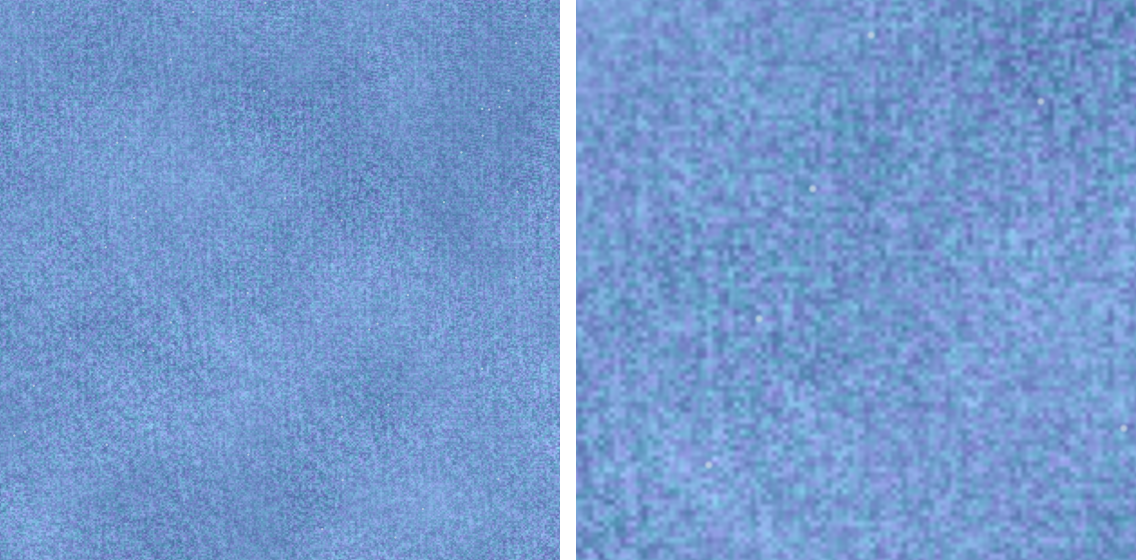
Left: the whole. Right: its middle third, enlarged.
Reproduce this texture procedurally as a WebGL 2 fragment shader.

```glsl
#version 300 es
precision highp float;

#define BASE_COLOR vec3(0.444, 0.589, 0.798)
#define TONE_TINT vec3(0.95, 0.98, 1.0)
#define VIOLET_SHIFT vec3(0.040, -0.046, 0.012)
#define CLOUD_SCALE 5.0
#define CLOUD_CONTRAST 0.085
#define GRAIN_SCALE 310.0
#define GRAIN_CONTRAST 0.085
#define THREAD_CONTRAST 0.045
#define SPECK_CELLS 60.0
#define SPECK_CHANCE 0.006

uniform vec2 u_resolution;
out vec4 fragColor;

float hash(vec2 p) {
    return fract(sin(dot(p, vec2(127.1, 311.7))) * 43758.5453);
}

// Smooth value noise in the range -1 to 1
float noise(vec2 p) {
    vec2 cell = floor(p);
    vec2 f = fract(p);
    f = f * f * (3.0 - 2.0 * f);
    float low = mix(hash(cell), hash(cell + vec2(1.0, 0.0)), f.x);
    float high = mix(hash(cell + vec2(0.0, 1.0)), hash(cell + vec2(1.0)), f.x);
    return mix(low, high, f.y) * 2.0 - 1.0;
}

// Layered noise, each octave rotated to hide the lattice
float clouds(vec2 p) {
    const mat2 turn = mat2(0.8, 0.6, -0.6, 0.8);
    float sum = 0.0;
    float weight = 0.5;
    for (int i = 0; i < 4; i++) {
        sum += weight * noise(p);
        p = turn * p * 2.03 + 17.3;
        weight *= 0.5;
    }
    return sum;
}

// Sparse pale dots, one candidate per cell
float specks(vec2 uv) {
    vec2 p = uv * SPECK_CELLS;
    vec2 cell = floor(p);
    vec2 center = 0.25 + 0.5 * vec2(hash(cell + 3.7), hash(cell + 9.2));
    float present = step(hash(cell + 21.4), SPECK_CHANCE);
    return present * (1.0 - smoothstep(0.04, 0.19, length(fract(p) - center)));
}

void main() {
    vec2 uv = gl_FragCoord.xy / u_resolution;

    // Broad soft mottling
    float tone = CLOUD_CONTRAST * clouds(uv * CLOUD_SCALE + 4.6);

    // Fine grain, stronger in some patches than in others
    float patchiness = 1.0 + 0.5 * clouds(uv * 9.0 + 31.0);
    float grain = noise(uv * GRAIN_SCALE) + 0.4 * noise(uv * GRAIN_SCALE * 0.5 + 53.0);
    tone += GRAIN_CONTRAST * patchiness * grain;

    // Short upright and level thread marks
    float upright = noise(uv * vec2(250.0, 75.0) + 11.0);
    float level = noise(uv * vec2(70.0, 250.0) + 71.0);
    tone += THREAD_CONTRAST * (0.7 * upright + 0.4 * level);

    // Violet to cyan colour flecks
    float violet = noise(uv * 235.0 + 91.0) + 0.5 * noise(uv * 120.0 + 37.0);

    vec3 color = BASE_COLOR + TONE_TINT * tone + VIOLET_SHIFT * patchiness * violet;
    color = mix(color, vec3(0.78, 0.84, 0.90), 0.8 * specks(uv));
    fragColor = vec4(clamp(color, 0.0, 1.0), 1.0);
}
```
